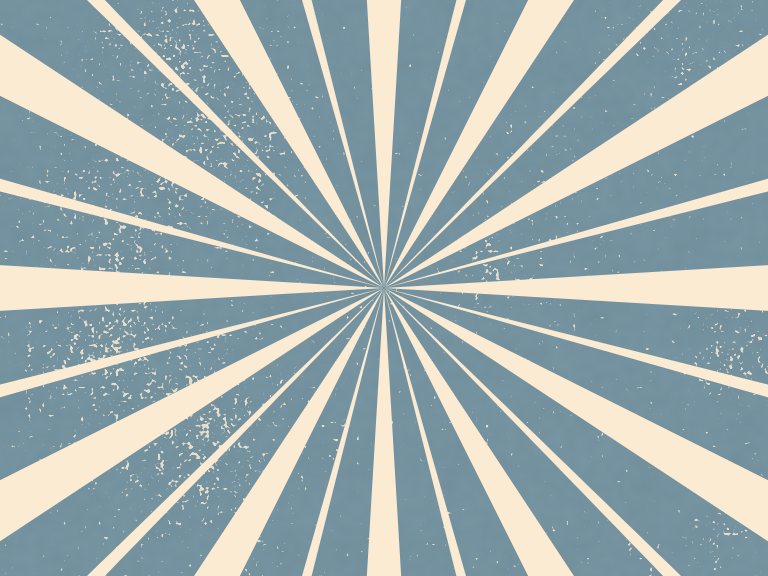
Write a WebGL 2 fragment shader that draws this background.

```glsl
#version 300 es
precision highp float;
// Cream sunburst of alternating wide and thin rays on worn, speckled blue.

#define RAY_COUNT 12.0
#define WIDE_HALF 0.0595
#define THIN_HALF 0.0155
#define GRAIN_SCALE 165.0
#define WEAR_BASE 0.16
#define WEAR_SOFTNESS 0.10
#define BLUE vec3(0.455, 0.570, 0.622)
#define CREAM vec3(0.980, 0.920, 0.825)

uniform vec2 u_resolution;
out vec4 fragColor;

const float TAU = 6.2831853;

// Worn areas: centre, radius, strength.
const int PATCH_COUNT = 10;
const vec4 PATCHES[PATCH_COUNT] = vec4[](
  vec4(-0.32, -0.26, 0.17, 0.60),
  vec4(-0.47, 0.13, 0.16, 0.48),
  vec4(-0.50, -0.10, 0.13, 0.45),
  vec4(-0.24, 0.23, 0.12, 0.42),
  vec4(-0.36, 0.42, 0.17, 0.42),
  vec4(0.56, 0.43, 0.16, 0.32),
  vec4(0.62, -0.12, 0.08, 0.62),
  vec4(0.19, 0.03, 0.07, 0.45),
  vec4(0.59, -0.42, 0.06, 0.45),
  vec4(0.30, 0.20, 0.15, 0.20));

vec2 gradient(vec2 cell) {
  vec3 h = fract(cell.xyx * vec3(0.1031, 0.1030, 0.0973));
  h += dot(h, h.yzx + 33.33);
  float angle = TAU * fract((h.x + h.y) * h.z);
  return vec2(cos(angle), sin(angle));
}

float gradientNoise(vec2 p) {
  vec2 i = floor(p), f = p - i;
  vec2 u = f * f * f * (f * (f * 6.0 - 15.0) + 10.0);
  vec2 e = vec2(0.0, 1.0);
  float low = mix(dot(gradient(i), f), dot(gradient(i + e.yx), f - e.yx), u.x);
  float high = mix(dot(gradient(i + e), f - e), dot(gradient(i + e.yy), f - e.yy), u.x);
  return mix(low, high, u.y);
}

// Pixel coverage of a ray whose angle repeats around the centre.
float rays(vec2 p, float offset, float halfAngle, float pixel) {
  float turn = atan(p.y, p.x) / TAU * RAY_COUNT + offset;
  float angle = (fract(turn + 0.5) - 0.5) * TAU / RAY_COUNT;
  float d = length(p) * sin(angle);
  float w = length(p) * sin(halfAngle);
  vec2 sides = clamp(vec2(d + w, d - w) / pixel + 0.5, 0.0, 1.0);
  return sides.x - sides.y;
}

float wearAmount(vec2 p) {
  float wear = WEAR_BASE;
  for (int i = 0; i < PATCH_COUNT; i++) {
    vec2 d = (p - PATCHES[i].xy) / PATCHES[i].z;
    wear += PATCHES[i].w * exp(-dot(d, d));
  }
  return wear + 0.25 * gradientNoise(p * 9.0 + 4.7);
}

// Scattered flecks that turn into horizontal scratches near the top.
float flecks(vec2 p) {
  float fine = gradientNoise(p * GRAIN_SCALE + 200.0);
  float clump = gradientNoise(p * GRAIN_SCALE * 0.32 + 90.0);
  float scratch = gradientNoise(p * GRAIN_SCALE * vec2(0.20, 0.85) + 150.0);
  float streaky = 0.65 * smoothstep(0.08, 0.40, p.y);
  float grain = 0.75 * fine + 0.5 * mix(clump, scratch, streaky);
  float limit = mix(0.60, 0.12, clamp(wearAmount(p), 0.0, 1.0));
  return smoothstep(limit - WEAR_SOFTNESS, limit + WEAR_SOFTNESS, grain);
}

void main() {
  float pixel = 1.0 / u_resolution.y;
  vec2 p = (gl_FragCoord.xy - 0.5 * u_resolution) * pixel;

  // Blue ground with faint mottling and cream wear.
  float mottling = gradientNoise(p * 48.0 + 31.0) + gradientNoise(p * 12.0 + 17.0);
  vec3 color = BLUE + 0.012 * mottling;
  color = mix(color, CREAM, 0.85 * flecks(p));

  // Wide rays, with a thin one midway between each pair.
  float burst = max(rays(p, 0.0, WIDE_HALF, pixel), rays(p, 0.5, THIN_HALF, pixel));
  color = mix(color, CREAM, burst);
  fragColor = vec4(color, 1.0);
}
```
